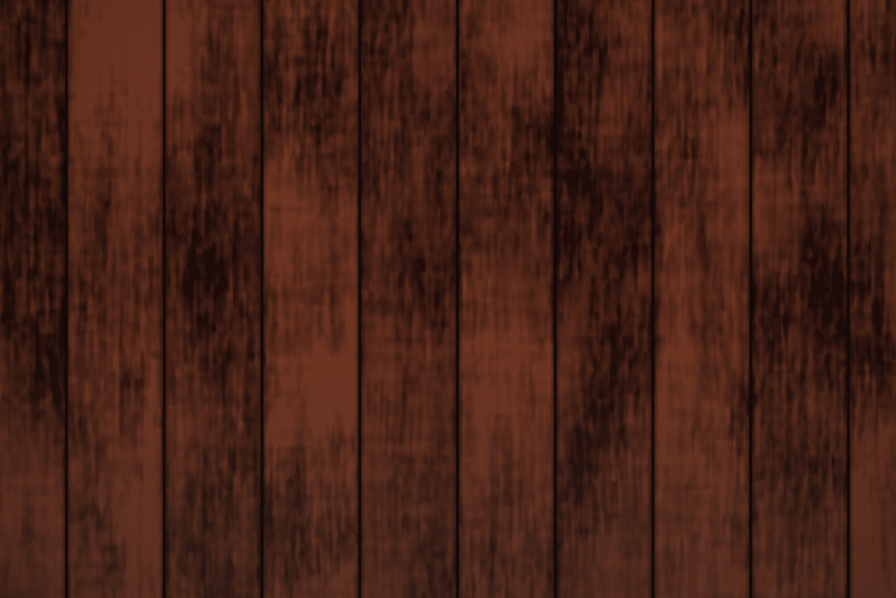
A WebGL 1 fragment shader for this texture:

```glsl
precision highp float;
// Weathered red-brown vertical planks with dark seams, stains and fine grain.
uniform vec2 u_resolution;

const float PLANK_WIDTH = 0.1091;
const float FIRST_SEAM = 0.0742;
const float SEAM_HALF_WIDTH = 0.0017;
const float PI = 3.14159265;

const vec3 BARE_WOOD = vec3(0.43, 0.205, 0.13);
const vec3 DARK_STAIN = vec3(0.12, 0.045, 0.033);
const vec3 SEAM_COLOR = vec3(0.07, 0.03, 0.03);
const vec3 DUST = vec3(0.28, 0.19, 0.16);

vec3 hash3(vec2 p) {
  vec3 q = vec3(dot(p, vec2(127.1, 311.7)),
                dot(p, vec2(269.5, 183.3)),
                dot(p, vec2(419.2, 371.9)));
  return fract(sin(q) * 43758.5);
}

// Smooth cellular noise: cell values blended by distance to jittered centers.
float cells(vec2 p) {
  vec2 base = floor(p);
  vec2 local = p - base;
  float total = 0.0;
  float weights = 0.0001;
  for (int j = -1; j <= 1; j++) {
    for (int i = -1; i <= 1; i++) {
      vec2 cell = vec2(float(i), float(j));
      vec3 h = hash3(base + cell);
      vec2 d = cell + h.xy - local;
      float w = max(0.0, 1.0 - dot(d, d) * 0.55);
      w *= w * w * w;
      total += h.z * w;
      weights += w;
    }
  }
  return total / weights;
}

// Layered cells, centered on zero.
float layers(vec2 p) {
  float sum = 0.0;
  float amplitude = 0.55;
  for (int k = 0; k < 3; k++) {
    sum += amplitude * (cells(p) - 0.5);
    p = p * 2.1 + vec2(17.3, 9.1);
    amplitude *= 0.55;
  }
  return sum;
}

// Amount of dark stain at p; each plank has its own shift of the pattern.
float stainAmount(vec2 p, float plank) {
  vec3 h = hash3(vec2(plank, 4.0));
  vec2 q = p + vec2(plank * 0.37, h.x * 0.25);
  float patches = layers(q * vec2(9.0, 4.5));
  float broad = cells(p * vec2(3.5, 3.0) + 5.0) - 0.5;
  float streaks = cells(q * vec2(95.0, 5.0)) - 0.5;
  float fibers = cells(q * vec2(170.0, 22.0) + 31.0) - 0.5;
  float speckle = cells(q * vec2(120.0, 75.0) + 63.0) - 0.5;
  float scratches = cells(q * vec2(14.0, 85.0) + 11.0) - 0.5;

  float amount = 0.47 + 1.15 * patches + 0.28 * broad;
  float roughness = smoothstep(0.2, 0.65, amount);
  amount += 0.26 * streaks + 0.16 * scratches;
  amount += (0.2 + 0.3 * roughness) * (fibers + 0.8 * speckle);

  // Alternating plank tone and a darker band above the middle.
  amount -= 0.06 * cos(PI * plank) + 0.08 * (h.y - 0.5);
  float band = (p.y - 0.6) / 0.22;
  return amount + 0.12 * exp(-band * band);
}

// Faint growth lines from layered sines.
float growthLines(vec2 p, float plank) {
  float bend = 0.006 * sin(p.y * 5.0 + plank * 2.3);
  float x = p.x + bend;
  return 0.6 * sin(x * 310.0 + plank) + 0.4 * sin(x * 517.0 + 2.0 * sin(p.y * 3.0));
}

void main() {
  vec2 uv = gl_FragCoord.xy / u_resolution;
  vec2 p = gl_FragCoord.xy / u_resolution.y;

  // Plank index and distance to the nearest seam, in canvas widths.
  float along = (uv.x - FIRST_SEAM) / PLANK_WIDTH;
  float plank = floor(along);
  float seamDistance = (0.5 - abs(fract(along) - 0.5)) * PLANK_WIDTH;

  // Stained wood with a dusty lower edge.
  float stain = stainAmount(p, plank) + 0.025 * growthLines(p, plank);
  vec3 color = mix(BARE_WOOD, DARK_STAIN, clamp((stain - 0.18) / 0.8, 0.0, 1.0));
  color = mix(color, DUST, 0.28 * smoothstep(0.5, 0.0, uv.y));

  // Soft shade toward the sides of the canvas and the plank edges.
  vec2 side = abs(uv - 0.5) * 2.0;
  color *= 1.0 - 0.14 * pow(side.x, 4.0) - 0.06 * pow(side.y, 4.0);
  color *= 1.0 - 0.28 * smoothstep(0.007, 0.001, seamDistance);

  // Seam line.
  float blur = 0.75 / u_resolution.x;
  float seam = 1.0 - smoothstep(SEAM_HALF_WIDTH - blur, SEAM_HALF_WIDTH + blur, seamDistance);
  color = mix(color, SEAM_COLOR, 0.92 * seam);

  gl_FragColor = vec4(color, 1.0);
}
```
